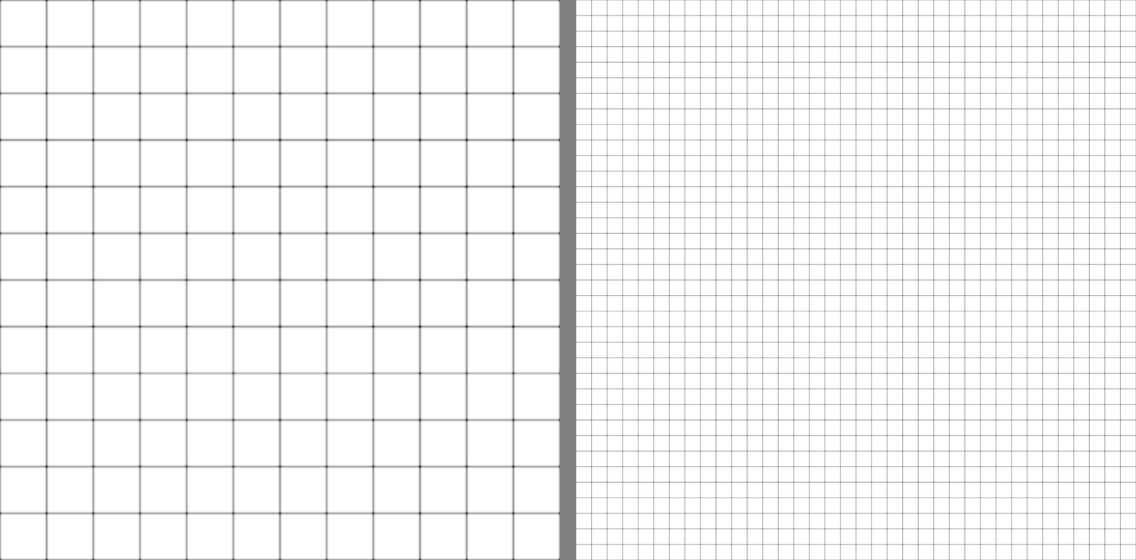
Left: one tile. Right: repeated 3 by 3.
A WebGL 2 fragment shader for this pattern:

```glsl
#version 300 es
precision highp float;
// Draws a twelve by twelve grid of soft grey lines on white, with dark dots at the crossings.

uniform vec2 u_resolution;
out vec4 fragColor;

const float CELLS = 12.0;
const float LINE_SPREAD = 0.00155; // soft half width, in canvas units
const float LINE_INK = 0.365;      // darkness along a line's centre
const float INK_VARIATION = 0.2;   // range of darkness from line to line
const float CROSSING_INK = 0.9;    // extra ink where two lines meet
const float FAINT_ROW = 4.0;       // one paler horizontal line
const float FAINT_INK = 0.68;
const vec3 PAPER = vec3(1.0);
const vec3 INK = vec3(0.0);

// Sine-free hash from 0 to 1.
float hash(float n, float seed) {
    vec2 p = fract(vec2(n, seed) * vec2(0.1031, 0.1137) + 0.37);
    p += dot(p, p.yx + 33.33);
    return fract((p.x + p.y) * p.x);
}

// Distance to the nearest of the evenly spaced lines, in canvas units.
float lineDistance(float coord, float cells) {
    return abs(fract(coord * cells + 0.5) - 0.5) / cells;
}

// Wrapped number of the nearest line.
float lineIndex(float coord, float cells) {
    return mod(floor(coord * cells + 0.5), cells);
}

// Soft line profile; keeps its total ink when widened to suit the pixel size.
float softLine(float dist, float spread, float pixel) {
    float width = max(spread, 0.45 * pixel);
    float t = dist / width;
    return spread / width * exp(-0.5 * t * t);
}

// Ink of one set of parallel lines, each slightly lighter or darker.
float ruling(float coord, float pixel, float seed) {
    float shade = 1.0 + INK_VARIATION * (hash(lineIndex(coord, CELLS), seed) - 0.5);
    return LINE_INK * shade * softLine(lineDistance(coord, CELLS), LINE_SPREAD, pixel);
}

void main() {
    vec2 uv = gl_FragCoord.xy / u_resolution;
    vec2 pixel = 1.0 / u_resolution;

    // Vertical and horizontal rulings
    float vertical = ruling(uv.x, pixel.x, 1.0);
    float horizontal = ruling(uv.y, pixel.y, 2.0);
    float isFaint = 1.0 - step(0.5, abs(lineIndex(uv.y, CELLS) - FAINT_ROW));
    horizontal *= mix(1.0, FAINT_INK, isFaint);

    // Ink builds up into small dots at the crossings
    float coverage = vertical + horizontal + CROSSING_INK * vertical * horizontal;

    fragColor = vec4(mix(PAPER, INK, clamp(coverage, 0.0, 1.0)), 1.0);
}
```
